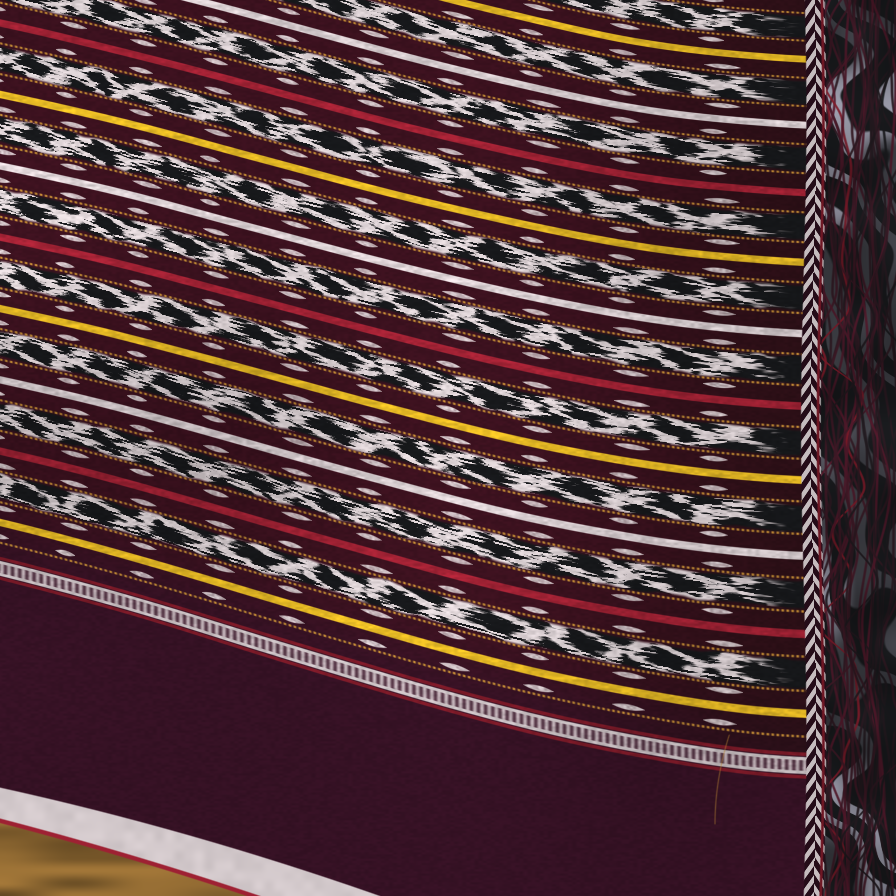
This texture is drawn by a WebGL 2 fragment shader. Its source:

```glsl
#version 300 es
precision highp float;
// Draped maroon ikat cloth: sloping colour stripes, feathered bands, braided edge and fringe.
uniform vec2 u_resolution;
out vec4 fragColor;

#define EDGE_X 0.908       // centre of the braided edge
#define BRAID_HALF 0.011   // half width of the braid
#define PITCH 0.0794       // stripe spacing at the left
#define STRIPE_HALF 0.052  // half widths below are in stripe spacings
#define IKAT_HALF 0.19
#define DOT_OFFSET 0.285
#define DASH_OFFSET 0.2
#define BORDER_K -0.645    // position of the ladder border
#define DOTS 180.0         // stitches across the canvas
#define THREADS 30

const vec3 MAROON = vec3(0.225, 0.065, 0.115);
const vec3 PLUM   = vec3(0.20, 0.065, 0.135);
const vec3 WHITE  = vec3(0.84, 0.80, 0.81);
const vec3 BLACK  = vec3(0.085, 0.09, 0.10);
const vec3 RED    = vec3(0.62, 0.13, 0.20);
const vec3 YELLOW = vec3(0.88, 0.71, 0.14);
const vec3 GOLD   = vec3(0.73, 0.52, 0.20);
const vec3 WOOD   = vec3(0.52, 0.38, 0.18);

float hash(vec2 p) {
  vec3 q = fract(p.xyx * 0.1031);
  q += dot(q, q.yzx + 33.33);
  return fract((q.x + q.y) * q.z);
}

float noise(vec2 p) {
  vec2 i = floor(p), f = fract(p);
  f = f * f * (3.0 - 2.0 * f);
  return mix(mix(hash(i), hash(i + vec2(1, 0)), f.x),
             mix(hash(i + vec2(0, 1)), hash(i + vec2(1, 1)), f.x), f.y);
}

// Coverage of a line with a soft edge, d being the distance to its centre.
float line(float d, float halfWidth, float aa) {
  return 1.0 - smoothstep(halfWidth - aa, halfWidth + aa, abs(d));
}

// Stripe coordinate: integers lie on the sagging coloured stripes.
float stripeCoord(vec2 p) {
  float t = min(p.x / 0.898, 1.05);
  float sag = t + 0.8 * t * t * (1.0 - t);
  float a = 0.00091 * sag, b = PITCH + 0.0098 * sag;
  float c = p.y - 0.418 + 0.2135 * sag;
  return 2.0 * c / (b + sqrt(b * b - 4.0 * a * c));
}

// White and black feathered threads; b spans -1 to 1 across the band.
vec3 ikat(float u, float b, float row) {
  float thread = floor(b * 7.0);
  float shift = 0.22 * (hash(vec2(thread + 20.0, row + 9.0)) - 0.5);
  float drift = noise(vec2(u * 1.7, row * 5.3 + 2.0)) - 0.5;
  float w = abs(fract(u + shift + 0.17 * b + 0.35 * drift) - 0.5) * 2.0;
  float cross = abs(w - 0.85 + 0.65 * abs(b + 0.4 * drift));
  float fuzz = noise(vec2(u * 9.0, b * 8.0 + row * 31.0)) - 0.5;
  float white = 1.0 - smoothstep(0.13, 0.34, cross + 0.4 * fuzz);
  white *= 1.0 - smoothstep(9.2, 9.7, u + 0.4 * fuzz);
  return mix(BLACK, WHITE, white);
}

vec3 cloth(vec2 p, float px) {
  float k = stripeCoord(p) + 0.035 * (noise(p * vec2(7.0, 5.0)) - 0.5);
  float aa = 0.8 * px / PITCH;
  float u = 13.0 * p.x - 2.2 * p.x * p.x;     // widening columns
  float nearest = floor(k + 0.5), d = k - nearest;
  float row = floor(k), b = (fract(k) - 0.5) / IKAT_HALF;
  float upper = step(-0.5, k);
  vec3 col = mix(PLUM, MAROON, smoothstep(-0.7, 0.6, k));
  col = mix(col, vec3(0.14, 0.055, 0.07), 0.7 * smoothstep(0.6, 0.95, p.x) * upper);

  // Feathered bands with dotted gold outlines
  float ragged = 0.2 * (noise(vec2(u * 5.0, row * 7.0 + sign(b))) - 0.5);
  float band = line(b, 0.92 + ragged, 0.14) * step(0.0, k);
  col = mix(col, ikat(u, b, row), band);
  float stitch = 0.55 + 0.45 * sin(6.2832 * DOTS * p.x);
  col = mix(col, GOLD, line(abs(d) - DOT_OFFSET, 0.015, aa) * stitch * upper);

  // Short woven dashes on both sides of each stripe
  float side = sign(d);
  float column = floor(u + 0.5);
  float jitter = hash(vec2(column + 3.0, nearest * 2.0 + side + 40.0)) - 0.5;
  float along = abs(u - column - 0.16 * jitter) / (0.17 + 0.07 * jitter);
  float taper = 0.035 * (1.0 - along * along);
  float dash = line(abs(d) - DASH_OFFSET - 0.012 * jitter, max(taper, 0.0), aa);
  dash *= step(along, 1.0) * step(column, 9.0) * upper;
  col = mix(col, WHITE, dash * (0.7 + 0.3 * noise(vec2(u * 30.0, k * 40.0))));

  // Yellow, red and white stripes in turn
  float turn = mod(nearest, 3.0);
  vec3 dye = turn < 0.5 ? YELLOW : turn < 1.5 ? RED : WHITE;
  dye *= 0.9 + 0.16 * noise(p * vec2(60.0, 300.0));
  col = mix(col, dye, line(d, STRIPE_HALF, aa) * upper);

  // Ladder border
  float e = k - BORDER_K;
  float rungs = 0.5 + 0.3 * sin(6.2832 * 125.0 * p.x);
  col = mix(col, RED * 0.75, line(abs(e) - 0.14, 0.022, aa));
  col = mix(col, mix(PLUM, WHITE, rungs), line(e, 0.085, aa));
  col = mix(col, WHITE * 0.9, line(abs(e) - 0.085, 0.02, aa));

  // Weave grain and soft folds
  float grain = noise(p * vec2(220.0, 420.0)) - 0.5;
  float fold = noise(p * 4.0 + 3.0) - 0.5;
  return col * (1.0 + 0.16 * grain + 0.2 * fold);
}

// Printed cloth seen behind tangled loose threads.
vec3 fringe(vec2 p, float px) {
  float swirl = noise(p * 18.0) * 5.0 + p.x * 60.0 + p.y * 25.0;
  float print = smoothstep(0.25, 0.6, sin(swirl * 2.0));
  float patchy = smoothstep(0.45, 0.7, noise(p * vec2(14.0, 9.0) + 7.0));
  vec3 col = mix(BLACK, vec3(0.62, 0.62, 0.68), print * (0.25 + 0.6 * patchy));
  for (int i = 0; i < THREADS; i++) {
    float id = float(i), seed = hash(vec2(id, 5.0));
    float wave = noise(vec2(p.y * (6.0 + 14.0 * seed), id * 3.7)) - 0.5;
    float x = EDGE_X + 0.1 * hash(vec2(id, 11.0)) + 0.06 * wave;
    vec3 yarn = mix(BLACK, MAROON * 1.3, hash(vec2(id, 17.0)));
    if (seed > 0.88) yarn = RED * 0.7;
    col = mix(col, yarn, 0.9 * line(p.x - x, 0.0014, px));
  }
  return col * (0.8 + 0.4 * noise(p * 25.0));
}

void main() {
  vec2 p = gl_FragCoord.xy / u_resolution;
  float px = 1.0 / min(u_resolution.x, u_resolution.y);
  float down = 1.0 - p.y;
  vec3 col = cloth(p, px);

  // Pale hem with a red edge over the wooden floor
  float hemTop = 0.879 + 0.22 * p.x + 0.154 * p.x * p.x;
  float hemEnd = 0.916 + 0.26 * p.x + 0.13 * p.x * p.x;
  col = mix(col, WHITE * (0.94 + 0.08 * noise(p * 90.0)), smoothstep(-px, px, down - hemTop));
  vec3 wood = WOOD * (0.75 + 0.5 * noise(p * vec2(12.0, 70.0)));
  col = mix(col, wood, smoothstep(-px, px, down - hemEnd));
  col = mix(col, RED, line(down - hemEnd, 0.0025, px));

  // One loose thread
  float loose = p.x - 0.798 - 1.6 * (0.92 - down) * (0.92 - down);
  col = mix(col, GOLD, 0.45 * line(loose, 0.0007, px) * line(down - 0.87, 0.05, px));

  // Fringe, then the twisted braid along the edge
  float edge = p.x - EDGE_X - 0.003 * sin(9.0 * p.y);
  col = mix(col, fringe(p, px), smoothstep(-px, px, edge));
  float ply = fract(p.y * 52.0 + abs(edge) * 75.0 + 0.5 * step(0.0, edge));
  float twist = smoothstep(0.22, 0.32, abs(ply - 0.5));
  vec3 braid = mix(PLUM * 0.7, WHITE * 0.92, twist);
  braid = mix(braid, RED * 0.7, line(edge - 0.008, 0.0015, px));
  col = mix(col, braid, line(edge, BRAID_HALF, px));
  fragColor = vec4(col, 1.0);
}
```
